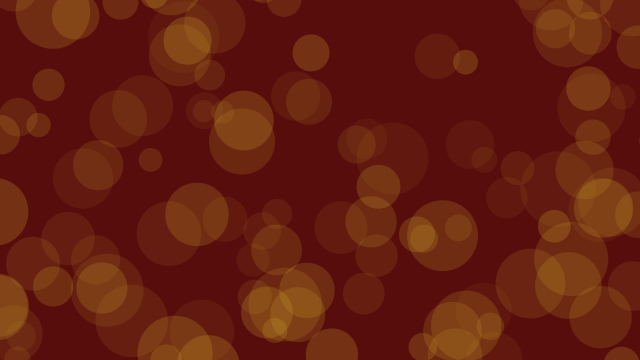
Give the GLSL for this background, as a WebGL 2 fragment shader.

```glsl
#version 300 es
precision highp float;
// Translucent gold discs scattered over a flat dark red ground.
// Each disc gets a hashed centre, and a radius and opacity spread evenly by
// irrational steps; the discs are blended one over another in a loop.

uniform vec2 u_resolution;
out vec4 fragColor;

// Lengths are in units of the canvas height.
const vec3  GROUND       = vec3(0.345, 0.050, 0.050);
const vec3  GOLD         = vec3(0.800, 0.640, 0.155);
const int   DISC_COUNT   = 114;
const uint  SEED         = 29u;
const float RADIUS_MIN   = 0.030;
const float RADIUS_MAX   = 0.105;
const float OPACITY_MIN  = 0.060;
const float OPACITY_MAX  = 0.245;
const float MARGIN       = 0.050;               // centres may lie this far outside
const vec2  SPREAD_STEPS = vec2(0.7549, 0.5698); // radius and opacity steps

const uint  HASH_MUL = 1664525u;
const uint  HASH_ADD = 1013904223u;

// Integer hash: two independent values from 0 to 1.
vec2 hash2(uvec2 v) {
    v = v * HASH_MUL + HASH_ADD;
    for (int pass = 0; pass < 2; pass++) {
        v.x += v.y * HASH_MUL;
        v.y += v.x * HASH_MUL;
        v ^= v >> 16u;
    }
    return vec2(v >> 8u) / exp2(24.0);
}

// Antialiased coverage of a disc around the origin.
float discMask(vec2 p, float radius, float pixel) {
    return clamp(0.5 - (length(p) - radius) / pixel, 0.0, 1.0);
}

void main() {
    float pixel = 1.0 / u_resolution.y;
    vec2 canvas = u_resolution * pixel;
    vec2 p = gl_FragCoord.xy * pixel;

    vec3 color = GROUND;
    for (int i = 0; i < DISC_COUNT; i++) {
        vec2 centre = mix(vec2(-MARGIN), canvas + MARGIN, hash2(uvec2(uint(i), SEED)));
        vec2 spread = fract(float(i + 1) * SPREAD_STEPS);
        float radius = mix(RADIUS_MIN, RADIUS_MAX, spread.x);
        float opacity = mix(OPACITY_MIN, OPACITY_MAX, spread.y);
        color = mix(color, GOLD, opacity * discMask(p - centre, radius, pixel));
    }

    fragColor = vec4(color, 1.0);
}
```
